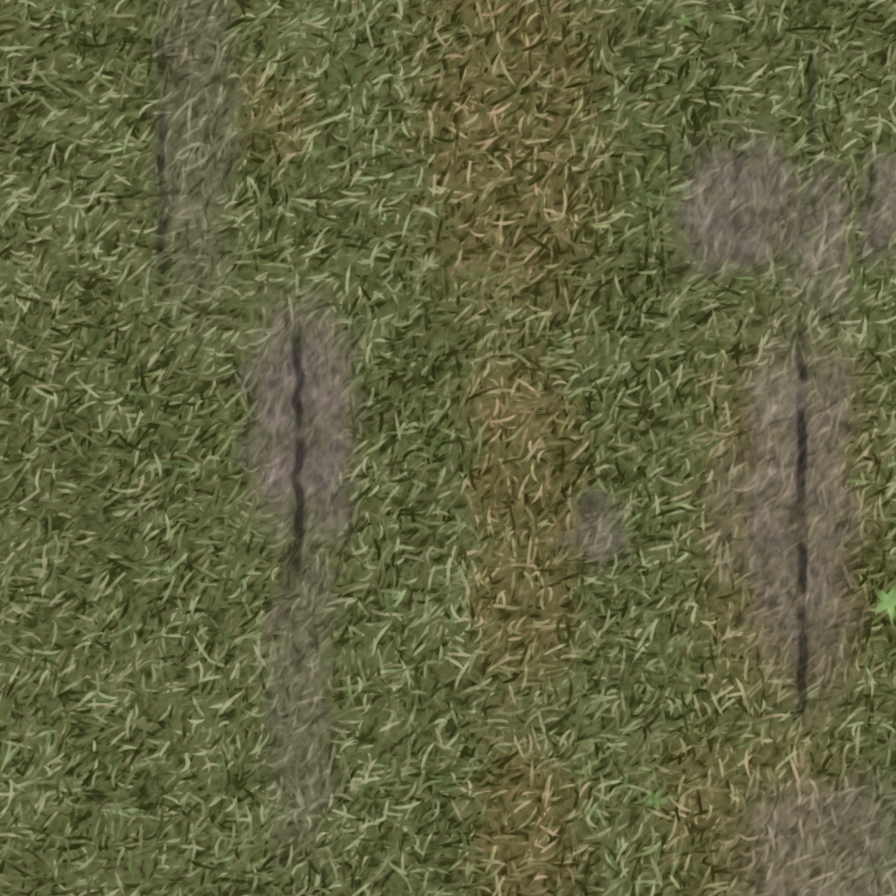
A three.js fragment shader for this texture:

```glsl
#define BLADE_LAYERS 9
#define BLADE_CELLS 42.0
#define BLADE_WIDTH 0.10
#define BLADE_LEAN 0.80
#define BLADE_SPREAD 2.1
#define EDGE_WARP 0.055
#define GRASS_DARK vec3(0.180, 0.190, 0.082)
#define GRASS_MID vec3(0.366, 0.386, 0.242)
#define GRASS_LIGHT vec3(0.645, 0.660, 0.525)
#define DRY_TINT vec3(1.14, 0.98, 0.98)
#define SOIL vec3(0.480, 0.440, 0.398)
#define WEED vec3(0.55, 0.68, 0.42)

varying vec2 vUv;

float hash(vec2 p) {
  vec3 q = fract(p.xyx * 0.1031);
  q += dot(q, q.yzx + 33.33);
  return fract((q.x + q.y) * q.z);
}

float noise(vec2 p) {
  vec2 i = floor(p), f = fract(p);
  f = f * f * (3.0 - 2.0 * f);
  return mix(mix(hash(i), hash(i + vec2(1, 0)), f.x), mix(hash(i + vec2(0, 1)), hash(i + 1.0), f.x), f.y);
}

float fbm(vec2 p) {
  float sum = 0.0, amp = 0.5;
  for (int i = 0; i < 4; i++) {
    sum += amp * noise(p);
    p = p * 2.07 + 17.3;
    amp *= 0.5;
  }
  return sum;
}

// Soft rounded box: center x, y and half size x, y
float area(vec2 p, float x, float y, float w, float h) {
  vec2 q = abs(p - vec2(x, y)) / vec2(w, h);
  return 1.0 - smoothstep(0.5, 1.45, pow(dot(q * q, q), 0.3333));
}

// Broken vertical groove with faded ends
float groove(vec2 p, float x, float bottom, float top) {
  float wobble = 0.006 * (noise(vec2(x * 90.0, p.y * 45.0)) - 0.5);
  float offset = abs(p.x - x + wobble);
  float line = 1.0 - smoothstep(0.001, 0.008, offset) + 0.25 * (1.0 - smoothstep(0.0, 0.025, offset));
  float ends = smoothstep(bottom - 0.03, bottom + 0.03, p.y) * (1.0 - smoothstep(top - 0.02, top + 0.02, p.y));
  return line * ends * smoothstep(-0.1, 0.8, noise(p * vec2(50, 60)));
}

float bareSoil(vec2 p) {
  float soil = max(area(p, 0.338, 0.525, 0.058, 0.125), 0.50 * area(p, 0.338, 0.24, 0.036, 0.18));
  soil = max(soil, 0.45 * area(p, 0.218, 0.86, 0.045, 0.20));
  soil = max(soil, 0.95 * area(p, 0.825, 0.77, 0.064, 0.070));
  soil = max(soil, 0.75 * area(p, 0.908, 0.735, 0.045, 0.075));
  soil = max(soil, 0.90 * area(p, 0.990, 0.77, 0.025, 0.055));
  soil = max(soil, 0.85 * area(p, 0.892, 0.43, 0.060, 0.19));
  soil = max(soil, 0.45 * area(p, 0.815, 0.43, 0.030, 0.09));
  soil = max(soil, 0.70 * area(p, 0.668, 0.41, 0.035, 0.035));
  return max(soil, 0.65 * area(p, 0.92, 0.05, 0.09, 0.08));
}

float dryGrass(vec2 p) {
  float dry = max(area(p, 0.575, 0.85, 0.10, 0.20), area(p, 0.582, 0.43, 0.06, 0.20));
  dry = max(dry, area(p, 0.59, 0.06, 0.06, 0.11));
  dry = max(dry, area(p, 0.88, 0.40, 0.10, 0.20));
  dry = max(dry, 0.8 * area(p, 0.84, 0.09, 0.11, 0.11));
  return max(dry, 0.7 * area(p, 0.30, 0.87, 0.04, 0.05));
}

// Lays curved blades over x = tone, y = greenness
vec2 layBlades(vec2 surface, vec2 p, float layer, float soil) {
  vec2 g = p * BLADE_CELLS + layer * vec2(7.37, 3.71);
  for (int j = -1; j <= 1; j++) for (int i = -1; i <= 1; i++) {
    vec2 id = floor(g) + vec2(i, j), seed = id + layer * 61.7;
    vec2 d = g - id - vec2(hash(seed), hash(seed + 11.3));
    float lean = BLADE_LEAN + BLADE_SPREAD * (hash(seed + 23.9) - 0.5);
    lean += 1.2 * (noise(id * 0.3 + 9.0) - 0.5) - 0.25 * (1.0 - smoothstep(0.0, 0.4, p.x));
    lean = mix(lean, 1.57, 0.5 * soil);
    vec2 dir = vec2(cos(lean), sin(lean));
    float along = dot(d, dir) / mix(0.35, 0.95, hash(seed + 37.1));
    float bend = 0.45 * (hash(seed + 41.7) - 0.5) * along * along;
    float across = abs(dot(d, vec2(-dir.y, dir.x)) + bend);
    float width = BLADE_WIDTH * (1.0 - 0.6 * along * along);
    float cover = 1.0 - smoothstep(width * 0.2, width * 1.5, across);
    cover *= (1.0 - smoothstep(0.5, 1.0, abs(along))) * (0.88 - 0.40 * soil);
    float tone = hash(seed + 53.3) * (0.72 + 0.03 * layer) + 0.07 * along;
    surface = mix(surface, vec2(tone, hash(seed + 67.9)), cover);
  }
  return surface;
}

// Five-lobed leaf cluster
float weed(vec2 p, float x, float y, float size) {
  vec2 d = p - vec2(x, y);
  float radius = size * (0.7 + 0.3 * cos(5.0 * atan(d.y, d.x) + 70.0 * x));
  return 1.0 - smoothstep(radius * 0.6, radius + 0.003, length(d));
}

void main() {
  vec2 p = vUv;
  vec2 warped = p + EDGE_WARP * (vec2(fbm(p * 26.0), fbm(p * 26.0 + 40.0)) - 0.47);
  float soil = bareSoil(warped), dry = dryGrass(warped);

  // Grass
  vec2 surface = vec2(0.02 + 0.6 * fbm(p * 80.0), 0.5);
  for (int i = 0; i < BLADE_LAYERS; i++) surface = layBlades(surface, p, float(i), soil);
  float tone = surface.x + 0.25 * (fbm(p * 9.0) - 0.47) + 0.26 * (noise(p * 150.0) - 0.5);
  vec3 grass = mix(GRASS_DARK, GRASS_MID, smoothstep(-0.05, 0.43, tone));
  grass = mix(grass, GRASS_LIGHT, smoothstep(0.35, 1.05, tone));
  grass *= mix(vec3(1.06, 0.99, 1.04), vec3(0.94, 1.02, 0.92), surface.y);
  grass *= mix(vec3(1), DRY_TINT, dry * (0.5 + 0.6 * fbm(p * 22.0)));

  // Bare ground and pale stones
  vec3 earth = SOIL * (0.55 + 0.42 * fbm(p * vec2(110, 70)) + 0.58 * tone);
  float stone = max(area(p, 0.866, 0.558, 0.028, 0.03), area(p, 0.341, 0.579, 0.007, 0.007));
  float exposed = max(soil * (0.55 + 0.75 * fbm(p * 45.0)), 0.6 * stone);
  vec3 color = mix(grass, earth + 0.08 * stone, min(exposed, 1.0));

  // Worn grooves
  float worn = groove(p, 0.333, 0.36, 0.63) + groove(p, 0.895, 0.20, 0.63);
  worn += 0.6 * groove(p, 0.18, 0.68, 0.96) + 0.5 * groove(p, 0.825, 0.72, 0.83);
  worn += 0.5 * groove(p, 0.975, 0.72, 0.82) + 0.5 * groove(p, 0.905, 0.82, 1.02);
  color *= 1.0 - 0.48 * min(worn, 1.0);

  // Bright leaves
  float leaves = max(weed(p, 0.993, 0.328, 0.022), 0.6 * weed(p, 0.732, 0.108, 0.014));
  leaves = max(leaves, 0.6 * weed(p, 0.764, 0.976, 0.01));
  gl_FragColor = vec4(mix(color, WEED * (0.8 + 0.4 * noise(p * 110.0)), 0.85 * leaves), 1.0);
}
```
